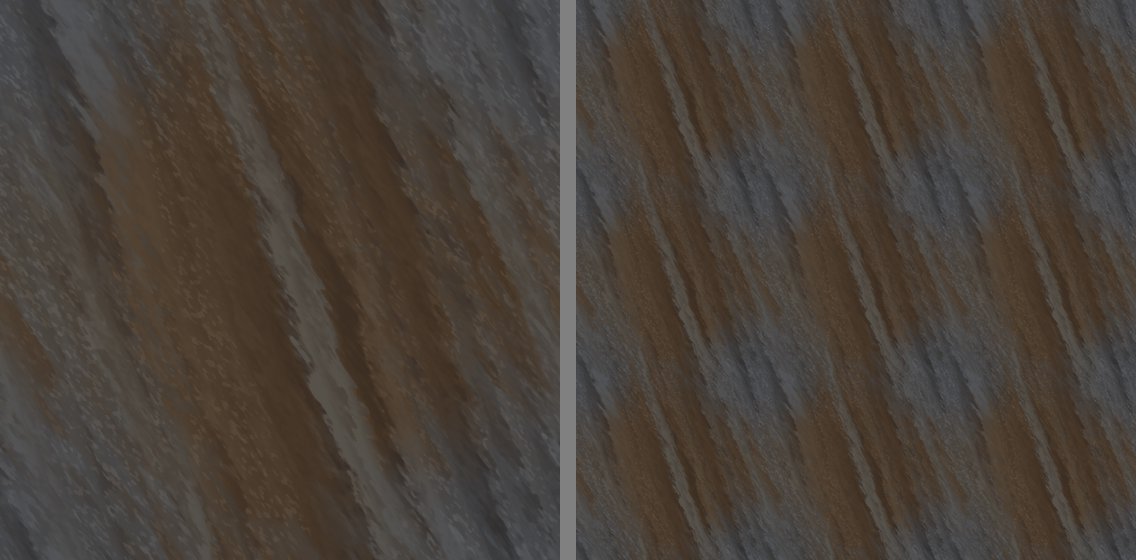
Left: one tile. Right: repeated 3 by 3.
Give the GLSL for this texture, as a Shadertoy shader.

```glsl
const float TAU = 6.2831853;
const float BAND_SLANT = 1.0 / 3.0;
const float GRAIN_SLANT = 2.0 / 3.0;

const vec3 UMBER = vec3(0.205, 0.168, 0.155);
const vec3 BROWN = vec3(0.258, 0.220, 0.190);
const vec3 TAUPE = vec3(0.292, 0.262, 0.230);
const vec3 PALE  = vec3(0.338, 0.318, 0.288);
const vec3 OCHRE = vec3(0.285, 0.215, 0.150);
const vec3 COOL_TINT = vec3(0.975, 0.995, 1.045);

// Three random values per cell
vec3 hash3(vec2 cell, float seed) {
    uvec3 h = uvec3(uint(cell.x), uint(cell.y), uint(seed)) + 17u;
    h = h * 1664525u + 1013904223u;
    h.x += h.y * h.z; h.y += h.z * h.x; h.z += h.x * h.y;
    h ^= h >> 16u;
    h.x += h.y * h.z; h.y += h.z * h.x; h.z += h.x * h.y;
    return vec3(h >> 8u) / 16777216.0;
}

// Slanted grid that wraps on the unit square; count.x * slant must be whole
vec2 wrapCell(vec2 cell, vec2 count, float slant) {
    float turns = floor(cell.y / count.y);
    float shift = floor(count.x * slant + 0.5);
    cell -= turns * vec2(shift, count.y);
    return vec2(mod(cell.x, count.x), cell.y);
}

// Smooth cellular noise: soft-edged strokes, each of one random value
float strokes(vec2 uv, float slant, vec2 count, float sharpness, float seed) {
    vec2 p = vec2(uv.x + slant * uv.y, uv.y) * count;
    vec2 base = floor(p);
    float total = 0.0, weights = 0.0;
    for (int j = -1; j <= 1; j++) {
        for (int i = -1; i <= 1; i++) {
            vec2 cell = base + vec2(i, j);
            vec3 rnd = hash3(wrapCell(cell, count, slant), seed);
            vec2 d = cell + 0.15 + 0.7 * rnd.xy - p;
            float w = exp(-sharpness * dot(d, d));
            total += w * rnd.z;
            weights += w;
        }
    }
    return total / weights;
}

vec3 toneRamp(float tone) {
    vec3 col = mix(UMBER, BROWN, smoothstep(0.12, 0.38, tone));
    col = mix(col, TAUPE, smoothstep(0.36, 0.56, tone));
    return mix(col, PALE, smoothstep(0.56, 0.92, tone));
}

void mainImage(out vec4 fragColor, in vec2 fragCoord) {
    vec2 uv = fragCoord / iResolution.xy;

    // Diagonal grain at three sizes
    float coarse = strokes(uv, GRAIN_SLANT, vec2(45.0, 13.0), 9.0, 1.0) - 0.5;
    float medium = strokes(uv, GRAIN_SLANT, vec2(105.0, 42.0), 9.0, 2.0) - 0.5;
    float fine = strokes(uv, GRAIN_SLANT, vec2(192.0, 120.0), 8.0, 3.0) - 0.5;

    // Long bands with edges feathered by the grain
    float feather = 0.020 * coarse + 0.016 * medium + 0.007 * fine;
    feather += 0.006 * sin(TAU * (uv.x + 2.0 * uv.y));
    vec2 q = uv + vec2(feather, 0.0);
    float wide = strokes(q, BAND_SLANT, vec2(18.0, 1.0), 10.0, 4.0);
    float narrow = strokes(q, BAND_SLANT, vec2(39.0, 2.0), 8.0, 5.0);
    float band = 0.62 * wide + 0.38 * narrow;
    float tone = band + 0.20 * coarse + 0.20 * medium + 0.10 * fine;
    vec3 col = toneRamp(tone);

    // Warm middle, cool borders
    vec2 wave = cos(TAU * uv);
    float cool = smoothstep(-0.35, 1.3, 0.6 * (wave.x + wave.y) + 0.5 * coarse);
    float ochre = strokes(q, BAND_SLANT, vec2(15.0, 1.0), 9.0, 6.0);
    ochre = smoothstep(0.5, 0.8, ochre + 0.2 * medium) * (1.0 - cool);
    col = mix(col, OCHRE * (0.85 + 0.3 * tone), 0.75 * ochre);

    // Pale specks along the band rims
    float rim = 1.0 - smoothstep(0.04, 0.14, abs(band - 0.58));
    col += 0.035 * rim * smoothstep(0.05, 0.4, fine + 0.3 * medium);

    float luma = dot(col, vec3(0.3, 0.59, 0.11));
    col = mix(col, (luma + 0.012) * COOL_TINT, 0.95 * cool);
    fragColor = vec4(col, 1.0);
}
```
